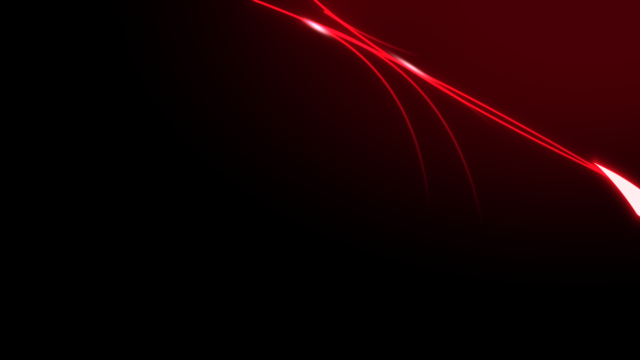
Give the GLSL for this background, as a Shadertoy shader.

```glsl
// Crossing red light streaks with white flares over a dark crimson glow.

const vec2 GRID = vec2(768.0, 432.0);   // design grid, y runs downward
const vec3 CRIMSON = vec3(1.0, 0.0, 0.07);
const vec3 STREAK_RED = vec3(0.85, 0.06, 0.13);
const vec3 HALO_RED = vec3(0.20, 0.0, 0.015);
const vec3 FLARE_WHITE = vec3(1.0, 0.93, 0.94);

vec2 bezier(vec2 a, vec2 b, vec2 c, float t) {
    return mix(mix(a, b, t), mix(b, c, t), t);
}

// Distance to a segment (x) and position along it (y)
vec2 segment(vec2 p, vec2 a, vec2 b) {
    vec2 ab = b - a;
    float h = clamp(dot(p - a, ab) / dot(ab, ab), 0.0, 1.0);
    return vec2(length(p - a - ab * h), h);
}

// Distance to a quadratic curve (x) and position along it (y)
vec2 curve(vec2 p, vec2 a, vec2 b, vec2 c) {
    const int STEPS = 24;
    vec2 nearest = vec2(1e5, 0.0);
    vec2 from = a;
    for (int i = 0; i < STEPS; i++) {
        vec2 to = bezier(a, b, c, float(i + 1) / float(STEPS));
        vec2 s = segment(p, from, to);
        if (s.x < nearest.x) nearest = vec2(s.x, (float(i) + s.y) / float(STEPS));
        from = to;
    }
    return nearest;
}

// Thin luminous line whose strength changes from start to end
vec3 streak(vec2 p, vec2 a, vec2 b, vec2 c, float start, float end, float width) {
    vec2 s = curve(p, a, b, c);
    float strength = mix(start, end, s.y);
    float core = exp(-s.x * s.x / (width * width));
    return strength * (core * STREAK_RED + exp(-s.x / 5.0) * HALO_RED);
}

// Elongated soft spot
float spot(vec2 p, vec2 center, vec2 axis, vec2 size) {
    vec2 d = p - center;
    axis = normalize(axis);
    vec2 q = vec2(dot(d, axis), dot(d, vec2(-axis.y, axis.x))) / size;
    return exp(-dot(q, q));
}

// Signed distance to a curved wedge that widens from a to c
float wedge(vec2 p, vec2 a, vec2 b, vec2 c, float radius) {
    vec2 s = curve(p, a, b, c);
    return s.x - radius * s.y;
}

vec3 background(vec2 p) {
    float d = length((p - vec2(700.0, -20.0)) / vec2(600.0, 390.0));
    float glow = 0.28 * smoothstep(1.0, 0.2, d);
    glow += 0.10 * spot(p, vec2(385.0, 0.0), vec2(1.0, 0.2), vec2(75.0, 40.0));
    return glow * CRIMSON;
}

void mainImage(out vec4 fragColor, in vec2 fragCoord) {
    vec2 uv = fragCoord / iResolution.xy;
    vec2 p = vec2(uv.x, 1.0 - uv.y) * GRID;
    float pixel = GRID.y / iResolution.y;
    vec3 color = background(p);

    // Two long streaks meeting at the right flare
    vec2 tail = vec2(740.0, 216.0);
    color += streak(p, vec2(305.0, 0.0), vec2(497.0, 72.0), tail, 1.0, 0.6, 1.4);
    color += streak(p, vec2(378.0, 0.0), vec2(481.0, 93.0), tail, 0.9, 0.7, 1.4);

    // Falling arcs that fade out
    color += streak(p, vec2(365.0, 24.0), vec2(500.0, 83.0), vec2(515.0, 250.0), 1.0, 0.0, 1.5);
    color += streak(p, vec2(370.0, 26.0), vec2(545.0, 81.0), vec2(579.0, 272.0), 1.0, 0.0, 1.5);

    // Faint side wisps
    color += streak(p, vec2(390.0, 14.0), vec2(445.0, 50.0), vec2(508.0, 69.0), 0.7, 0.0, 1.4);
    color += streak(p, vec2(505.0, 88.0), vec2(550.0, 115.0), vec2(600.0, 158.0), 0.4, 0.0, 1.4);

    // White hot crossings
    float heat = spot(p, vec2(381.0, 33.0), vec2(0.87, 0.5), vec2(14.0, 3.2));
    heat += 0.85 * spot(p, vec2(493.0, 80.0), vec2(0.84, 0.54), vec2(20.0, 2.4));
    color += heat * FLARE_WHITE;

    // Right flare: red fringe around a white wedge
    float d = wedge(p, vec2(714.0, 196.0), vec2(746.0, 217.0), vec2(774.0, 248.0), 13.0);
    float fringe = exp(-max(d, 0.0) / 4.5);
    color += fringe * (0.7 * STREAK_RED + HALO_RED);
    color = mix(color, FLARE_WHITE, smoothstep(pixel, -pixel, d));

    fragColor = vec4(clamp(color, 0.0, 1.0), 1.0);
}
```
